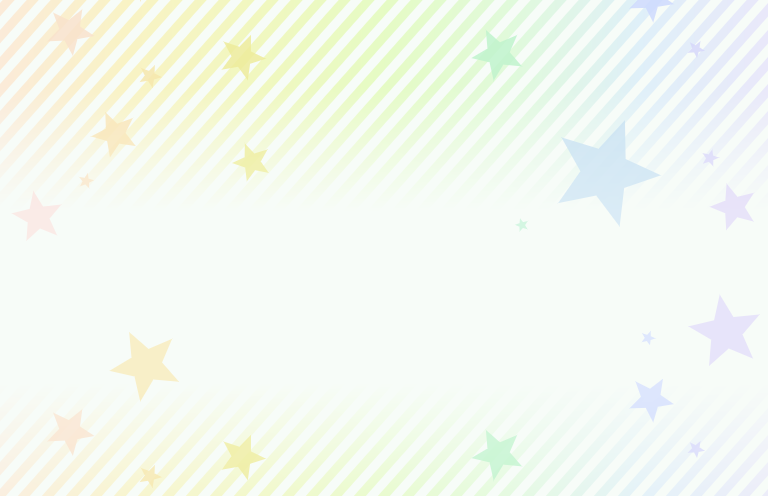
A WebGL 2 fragment shader for this background:

```glsl
#version 300 es
precision highp float;
// Pastel rainbow backdrop: diagonal stripes that fade out around a pale
// middle band, under translucent five-pointed stars. Hue follows x, and
// the star field repeats downwards with a fixed tile height.

uniform vec2 u_resolution;
out vec4 fragColor;

const float CANVAS_WIDTH = 768.0;   // design units across the canvas
const float TILE_HEIGHT = 400.0;
const vec2 STRIPE_PERIOD = vec2(24.0, 27.0);    // spacing along x and y
const vec2 STRIPE_ANCHOR = vec2(486.0, 165.0);  // a point on a stripe centre
const float INNER_RATIO = 0.44;     // star notch radius / tip radius
const float FIFTH = 1.2566371;      // a fifth of a full turn
const float STAR_OPACITY = 0.84;
const vec3 PAPER = vec3(0.969, 0.988, 0.973);

// Evenly spaced hues from left to right
const vec3 STRIPE_HUES[7] = vec3[7](
  vec3(0.985, 0.92, 0.85), vec3(0.975, 0.953, 0.77),
  vec3(0.945, 0.97, 0.75), vec3(0.90, 0.985, 0.77),
  vec3(0.88, 0.98, 0.86), vec3(0.875, 0.94, 0.975),
  vec3(0.915, 0.91, 0.98));
const vec3 STAR_HUES[7] = vec3[7](
  vec3(0.985, 0.90, 0.95), vec3(0.98, 0.925, 0.76),
  vec3(0.945, 0.945, 0.68), vec3(0.88, 0.97, 0.76),
  vec3(0.80, 0.965, 0.86), vec3(0.845, 0.89, 1.0),
  vec3(0.92, 0.87, 0.97));

// Stars: centre x, centre y from the top, tip radius, tip angle
const vec4 LARGE_STARS[11] = vec4[11](
  vec4(70, 31, 25, -0.2), vec4(242, 57, 24, -0.07),
  vec4(115, 134, 24, 0.73), vec4(252, 162, 20, 0.68),
  vec4(38, 217, 26.5, 0.49), vec4(146, 365, 37, -0.47),
  vec4(498, 54, 27, 0.78), vec4(605, 172.5, 56, -0.05),
  vec4(651, -1, 23.5, -0.22), vec4(734, 207, 24.5, 0.62),
  vec4(726, 332, 38, 0.48));
const vec4 SMALL_STARS[6] = vec4[6](
  vec4(150, 76, 12, -0.1), vec4(86, 181, 8, 0.1),
  vec4(696, 49, 9, -0.2), vec4(710, 158, 9, 0.05),
  vec4(522, 225, 7, 0.6), vec4(648, 338, 7.5, -0.05));

vec3 hueAt(vec3 hues[7], float x) {
  float t = clamp(x / CANVAS_WIDTH, 0.0, 0.9999) * 6.0;
  int i = int(t);
  return mix(hues[i], hues[i + 1], fract(t));
}

// Signed distance to a star edge, folded into half of one arm
float starDistance(vec2 p, float radius, float tipAngle) {
  float angle = atan(p.y, p.x) - tipAngle;
  angle = abs(mod(angle + 0.5 * FIFTH, FIFTH) - 0.5 * FIFTH);
  vec2 folded = length(p) * vec2(cos(angle), sin(angle));
  vec2 tip = vec2(radius, 0.0);
  vec2 notch = radius * INNER_RATIO * vec2(cos(0.5 * FIFTH), sin(0.5 * FIFTH));
  vec2 edge = normalize(notch - tip);
  return dot(folded - tip, vec2(edge.y, -edge.x));
}

float coverage(float dist, float pixel) {
  return clamp(0.5 - dist / pixel, 0.0, 1.0);
}

// Paints one star, wrapped to its nearest vertical repeat
vec3 paintStar(vec3 under, vec2 p, vec4 star, float depth, float pixel) {
  vec2 offset = p - star.xy;
  offset.y = mod(offset.y + 0.5 * TILE_HEIGHT, TILE_HEIGHT) - 0.5 * TILE_HEIGHT;
  float dist = starDistance(vec2(offset.x, -offset.y), star.z, star.w);
  vec3 tint = pow(hueAt(STAR_HUES, star.x), vec3(depth));
  return mix(under, tint, STAR_OPACITY * coverage(dist, pixel));
}

// Rising diagonals, half a period wide
float stripeMask(vec2 p, vec2 period, float pixel) {
  vec2 frequency = 1.0 / period;
  float phase = fract(dot(p, frequency) + 0.5) - 0.5;
  float dist = (abs(phase) - 0.25) / length(frequency);
  return coverage(dist, pixel);
}

// Strong at the top, clear in the middle, softer at the bottom
float stripeStrength(float y) {
  float top = clamp((212.0 - y) / 125.0, 0.0, 1.0);
  float bottom = clamp((y - 382.0) / 145.0, 0.0, 1.0);
  return top + bottom;
}

void main() {
  float pixel = CANVAS_WIDTH / u_resolution.x;
  vec2 p = vec2(gl_FragCoord.x, u_resolution.y - gl_FragCoord.y) * pixel;

  // Striped paper
  float strength = stripeStrength(p.y);
  float stripes = stripeMask(p - STRIPE_ANCHOR, STRIPE_PERIOD, pixel) * strength;
  vec3 color = mix(PAPER, hueAt(STRIPE_HUES, p.x), stripes);

  // Stars, deeper where the stripes are strong
  float depth = 1.0 + 0.35 * strength;
  for (int i = 0; i < 11; i++) color = paintStar(color, p, LARGE_STARS[i], depth, pixel);
  for (int i = 0; i < 6; i++) color = paintStar(color, p, SMALL_STARS[i], depth, pixel);

  fragColor = vec4(color, 1.0);
}
```
